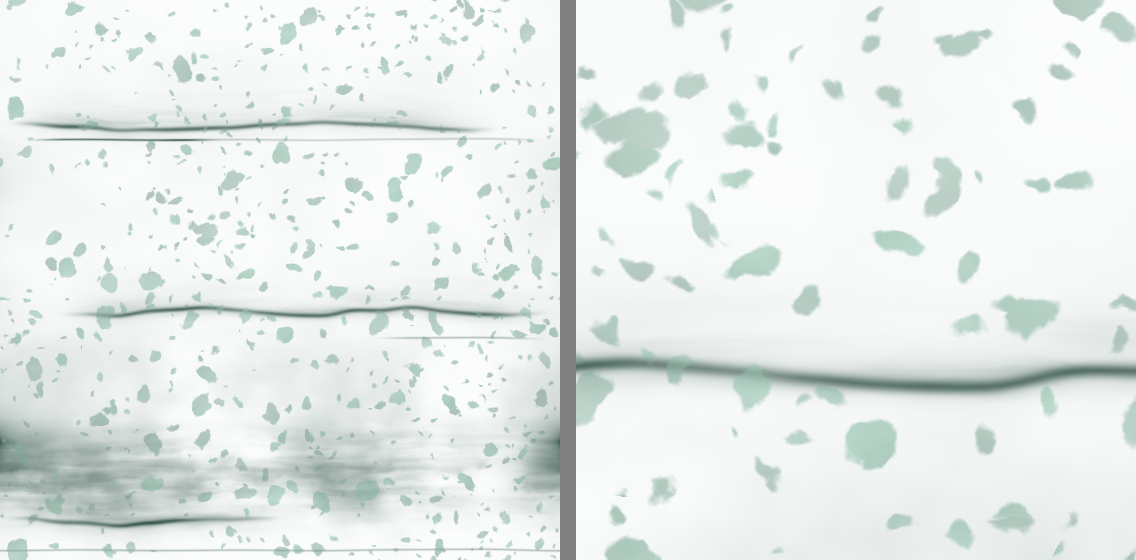
Left: the whole. Right: its middle third, enlarged.
Write a three.js fragment shader that draws this texture.

```glsl
// White painted boards with chipped green flecks, dark seams and damp grime.
#define PAINT vec3(0.985, 0.992, 0.988)
#define DIRT vec3(0.16, 0.29, 0.24)
#define CHIP vec3(0.67, 0.785, 0.735)
#define SEAM_WIDTH 0.0042
#define SMEAR_HEIGHT 0.024
#define CHIP_SOFTNESS 0.0016
#define CHIP_RAGGEDNESS 0.023
#define GRIME_AMOUNT 0.52

varying vec2 vUv;

float hash(vec2 p) {
  vec3 q = fract(p.xyx * vec3(0.1031, 0.1030, 0.0973));
  q += dot(q, q.yzx + 33.33);
  return fract((q.x + q.y) * q.z);
}

// Value noise that wraps after one canvas; freq holds whole numbers.
float noise(vec2 uv, vec2 freq) {
  vec2 p = uv * freq;
  vec2 c = floor(p);
  vec2 f = fract(p);
  f = f * f * (3.0 - 2.0 * f);
  vec2 a = mod(c, freq);
  vec2 b = mod(c + 1.0, freq);
  return mix(mix(hash(a), hash(vec2(b.x, a.y)), f.x),
             mix(hash(vec2(a.x, b.y)), hash(b), f.x), f.y);
}

float fbm(vec2 uv, vec2 freq) {
  float sum = 0.0;
  float amp = 0.5;
  for (int i = 0; i < 5; i++) {
    sum += amp * noise(uv, freq);
    uv += vec2(0.37, 0.21);
    freq *= 2.0;
    amp *= 0.5;
  }
  return sum;
}

// Soft window between two positions across the board.
float span(float x, float start, float end, float fade) {
  return smoothstep(start - fade, start + fade, x)
       * (1.0 - smoothstep(end - fade, end + fade, x));
}

// Cellular flecks: x is coverage, y is a random tone.
vec2 chips(vec2 uv, float cells, float chance, float radius, float seed) {
  vec2 base = floor(uv * cells);
  vec2 result = vec2(0.0);
  for (int j = -1; j <= 1; j++) {
    for (int i = -1; i <= 1; i++) {
      vec2 cell = base + vec2(float(i), float(j));
      vec2 id = mod(cell, cells) + seed;
      vec2 jitter = vec2(hash(id + 7.1), hash(id + 19.7));
      vec2 d = uv - (cell + 0.15 + 0.7 * jitter) / cells;
      float tilt = 6.2832 * hash(id + 31.3);
      d = mat2(cos(tilt), sin(tilt), -sin(tilt), cos(tilt)) * d;
      d.x *= 0.65;
      float size = radius * mix(0.4, 1.0, hash(id + 43.9));
      float cover = 1.0 - smoothstep(-CHIP_SOFTNESS, CHIP_SOFTNESS, length(d) - size);
      cover *= step(hash(id), chance);
      if (cover > result.x) result = vec2(cover, hash(id + 57.0));
    }
  }
  return result;
}

// Wavy gap with a streaked smear fading upward from it.
float seam(vec2 uv, float height, vec2 ends, float waves, float streak) {
  float wave = 0.006 * sin(waves * uv.x - 4.5) + 0.006 * (noise(uv, vec2(19.0, 3.0)) - 0.5);
  float d = uv.y - height - wave;
  float reach = span(uv.x, ends.x, ends.y, 0.07);
  float wear = 0.3 + 0.7 * noise(uv + height, vec2(9.0, 5.0));
  float core = exp(-pow(d / SEAM_WIDTH, 2.0)) * wear;
  float halo = exp(-abs(d) / (d > 0.0 ? SMEAR_HEIGHT : 0.009)) * (0.1 + 0.45 * streak * streak);
  return reach * (0.75 * core + halo);
}

float hairline(vec2 uv, float height, vec2 ends) {
  float d = uv.y - height - 0.003 * (noise(uv, vec2(7.0, 1.0)) - 0.5);
  return exp(-pow(d / 0.002, 2.0)) * span(uv.x, ends.x, ends.y, 0.04);
}

void main() {
  vec2 uv = vUv;
  float cloud = fbm(uv, vec2(5.0, 6.0));
  float mottle = fbm(uv + 0.43, vec2(18.0, 26.0));
  float streak = fbm(uv + vec2(0.0, 0.03 * cloud), vec2(6.0, 60.0));

  // Damp grime gathers on the lowest board, with a scraped clean patch.
  float damp = span(uv.y, 0.085, 0.22, 0.06);
  float haze = 0.025 + 0.12 * span(uv.y, 0.05, 0.38, 0.10);
  float grime = haze * smoothstep(0.3, 0.7, cloud);
  grime += GRIME_AMOUNT * damp * smoothstep(0.28, 0.78, 0.45 * cloud + 0.25 * mottle + 0.3 * streak);
  float scrape = exp(-dot((uv - vec2(0.87, 0.14)) * vec2(14.0, 15.0), (uv - vec2(0.87, 0.14)) * vec2(14.0, 15.0)));
  grime *= 1.0 - scrape * smoothstep(0.35, 0.55, mottle);
  float edge = min(uv.x, 1.0 - uv.x);
  grime += 0.5 * exp(-edge * 55.0 - abs(uv.y - 0.21) * 55.0);
  grime += 0.10 * exp(-edge * 18.0) * cloud;

  // Three board gaps and the fine cracks beside them.
  grime += seam(uv, 0.774, vec2(0.07, 0.83), 11.0, streak);
  grime += seam(uv, 0.443, vec2(0.16, 0.93), 17.0, streak);
  grime += seam(uv, 0.070, vec2(0.06, 0.45), 13.0, streak);
  grime += 0.65 * hairline(uv, 0.751, vec2(0.08, 0.36)) + 0.22 * hairline(uv, 0.751, vec2(0.3, 0.94));
  grime += 0.3 * hairline(uv, 0.396, vec2(0.70, 0.94)) + 0.3 * hairline(uv, 0.018, vec2(-0.1, 1.1));
  vec3 color = mix(PAINT, DIRT, clamp(grime, 0.0, 0.9));

  // Flecks of several sizes, with ragged outlines and loose clusters.
  vec2 rag = vec2(fbm(uv, vec2(45.0)), fbm(uv + 0.57, vec2(45.0))) - 0.48;
  vec2 ragged = uv + CHIP_RAGGEDNESS * rag;
  float cluster = smoothstep(0.3, 0.65, noise(uv + 0.19, vec2(8.0)));
  vec2 fleck = chips(ragged, 13.0, 0.38, 0.0155, 3.0);
  vec2 medium = chips(ragged, 24.0, 0.30, 0.0085, 71.0);
  vec2 small = chips(ragged, 46.0, 0.08 + 0.24 * cluster, 0.0045, 137.0);
  if (medium.x > fleck.x) fleck = medium;
  if (small.x > fleck.x) fleck = small;
  vec3 chipColor = CHIP * (0.94 + 0.13 * fleck.y) - 0.16 * (mottle - 0.45);
  chipColor = mix(chipColor, DIRT, 0.55 * clamp(grime, 0.0, 1.0));
  color = mix(color, chipColor, fleck.x * (0.7 + 0.3 * fleck.y));

  gl_FragColor = vec4(color, 1.0);
}
```
